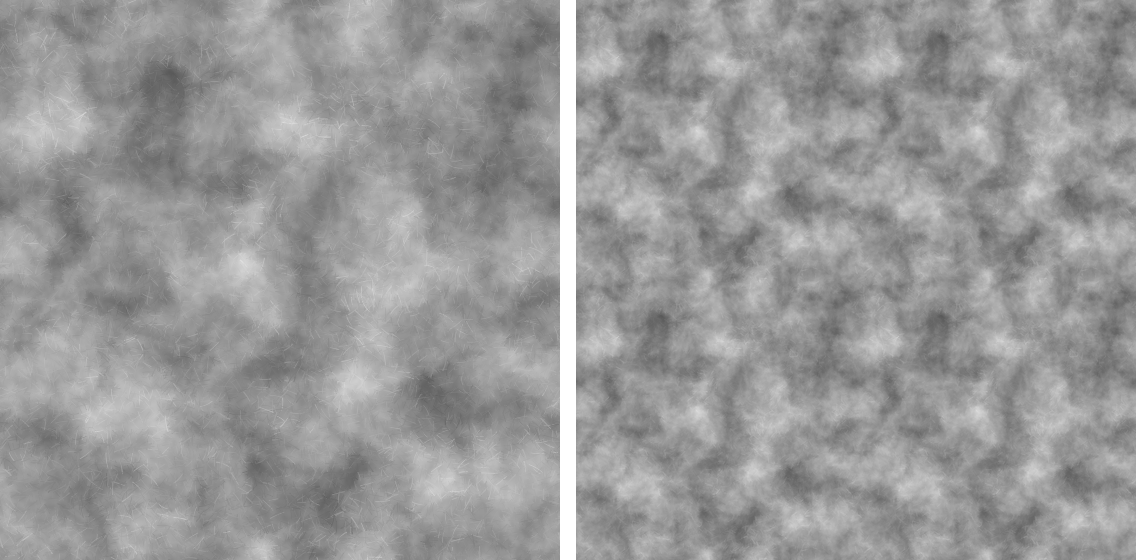
Left: one tile. Right: repeated 2 by 2.
This texture is drawn by a WebGL 2 fragment shader. Its source:

```glsl
#version 300 es
precision highp float;
// Soft grey clouds brushed with a dense mat of short, fine, randomly turned fibres; tiles.

#define MEAN_GREY 0.59
#define CLOUD_CONTRAST 0.29
#define CLOUD_REPEATS 5.0
#define CLOUD_OCTAVES 5
#define CLOUD_GAIN 0.6
#define WARP_AMOUNT 0.03
#define FIBRE_CELLS 38.0
#define FIBRES_PER_CELL 14
#define FIBRE_WIDTH 0.0011
#define FIBRE_OPACITY 0.6
#define FIBRE_TONE 0.035
#define GLINT_TONE 0.08

const float TAU = 6.2831853;

uniform vec2 u_resolution;
out vec4 fragColor;

// Four random values per wrapped cell and seed
vec4 hash(vec2 cell, float period, int seed) {
    uvec4 v = uvec4(uvec2(mod(cell, period)), uint(seed), uint(period));
    v = v * 1664525u + 1013904223u;
    for (int i = 0; i < 2; i++) {
        v.x += v.y * v.w;
        v.y += v.z * v.x;
        v.z += v.x * v.y;
        v.w += v.y * v.z;
        v ^= v >> 16u;
    }
    return vec4(v >> 8u) / 16777216.0;
}

float cornerSlope(vec2 cell, vec2 local, vec2 corner, float period, int seed) {
    float angle = TAU * hash(cell + corner, period, seed).x;
    return dot(vec2(cos(angle), sin(angle)), local - corner);
}

// Gradient noise that wraps after a whole number of cells
float noise(vec2 uv, float period, int seed) {
    vec2 p = uv * period;
    vec2 cell = floor(p);
    vec2 f = p - cell;
    vec2 s = f * f * f * (f * (f * 6.0 - 15.0) + 10.0);
    float a = cornerSlope(cell, f, vec2(0, 0), period, seed);
    float b = cornerSlope(cell, f, vec2(1, 0), period, seed);
    float c = cornerSlope(cell, f, vec2(0, 1), period, seed);
    float d = cornerSlope(cell, f, vec2(1, 1), period, seed);
    return mix(mix(a, b, s.x), mix(c, d, s.x), s.y);
}

// Warped sum of octaves
float clouds(vec2 uv) {
    vec2 warp = vec2(noise(uv, 8.0, 91), noise(uv, 8.0, 92));
    uv += WARP_AMOUNT * warp;
    float sum = 0.0, amplitude = 1.0, period = CLOUD_REPEATS;
    for (int i = 0; i < CLOUD_OCTAVES; i++) {
        sum += amplitude * noise(uv, period, 11 + i);
        amplitude *= CLOUD_GAIN;
        period *= 2.0;
    }
    return sum;
}

// Layered fibres: xy is the shift toward the fibre centre, z its tone
vec3 fibres(vec2 uv, float pixel) {
    vec3 result = vec3(0.0);
    vec2 home = floor(uv * FIBRE_CELLS);
    for (int layer = 0; layer < FIBRES_PER_CELL; layer++)
    for (int y = -1; y <= 1; y++)
    for (int x = -1; x <= 1; x++) {
        vec2 cell = home + vec2(x, y);
        vec4 place = hash(cell, FIBRE_CELLS, 100 + layer);
        vec4 look = hash(cell, FIBRE_CELLS, 200 + layer);
        vec2 toCentre = (cell + place.xy) / FIBRE_CELLS - uv;
        float angle = TAU * place.z;
        vec2 dir = vec2(cos(angle), sin(angle));
        float halfLength = mix(0.25, 0.6, place.w) / FIBRE_CELLS;

        // Bent, tapering stroke
        float along = dot(toCentre, dir) / halfLength;
        float bend = (look.y - 0.5) * 0.3 * halfLength;
        float across = abs(dot(toCentre, vec2(-dir.y, dir.x)) - bend * along * along);
        float width = FIBRE_WIDTH * mix(0.7, 1.2, look.z) * (0.75 - 0.25 * along);
        float cover = 1.0 - smoothstep(width - 0.5 * pixel, width + 0.5 * pixel, across);
        cover *= 1.0 - smoothstep(0.85, 1.0, abs(along));

        float tone = FIBRE_TONE * (2.0 * look.x - 1.0) + GLINT_TONE * pow(look.x, 12.0);
        result = mix(result, vec3(toCentre, tone), cover * FIBRE_OPACITY);
    }
    return result;
}

void main() {
    vec2 uv = gl_FragCoord.xy / u_resolution;
    float pixel = 1.0 / min(u_resolution.x, u_resolution.y);
    vec3 fibre = fibres(uv, pixel);

    // Each fibre carries the cloud shade found at its centre
    float grey = MEAN_GREY + CLOUD_CONTRAST * clouds(uv + fibre.xy);
    grey += fibre.z * (1.0 + 1.2 * noise(uv, 7.0, 51));
    fragColor = vec4(vec3(clamp(grey, 0.0, 1.0)), 1.0);
}
```
